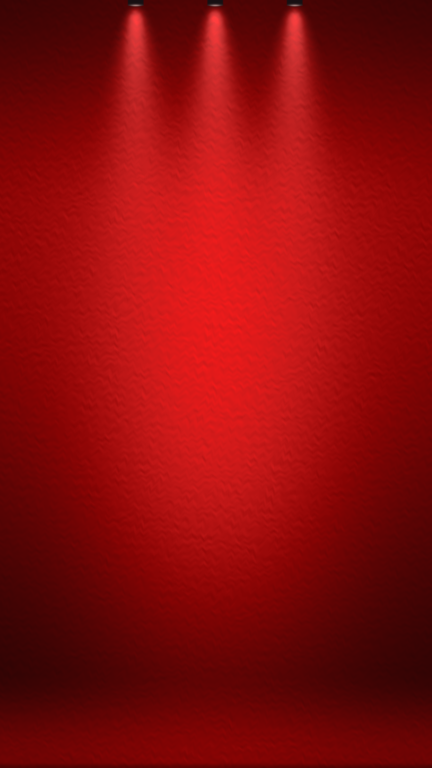
Give the GLSL for this background, as a WebGL 1 fragment shader.

```glsl
precision highp float;
// Red embossed wall lit by three ceiling spotlights, with a faint glow on the floor.
uniform vec2 u_resolution;

// Lengths are in canvas heights; x is measured from the centre line.
const float LAMP_SPACING = 0.1035;
const float LAMP_CENTER = -0.001;
const vec2 LAMP_HALF_SIZE = vec2(0.0102, 0.0085);
const vec3 LAMP_COLOR = vec3(0.09, 0.06, 0.07);
const vec3 RIM_COLOR = vec3(0.60, 0.46, 0.45);

const float WALL_LOW = 0.17;
const float WALL_HIGH = 0.53;
const float CEILING_SHADE = 0.31;
const float FLOOR_GLOW = 0.25;

const float POOL_STRENGTH = 0.45;
const float POOL_HEIGHT = 0.42;
const float POOL_SIGMA = 0.13;
const float POOL_REACH_DOWN = 0.33;
const float POOL_REACH_UP = 0.45;

const float BEAM_STRENGTH = 0.66;
const float BEAM_FALLOFF = 0.10;
const float HALO_STRENGTH = 0.15;

const float GRAIN_SCALE = 125.0;
const float GRAIN_STRENGTH = 0.11;

vec2 hashGradient(vec2 cell) {
    vec2 k = vec2(dot(cell, vec2(127.1, 311.7)), dot(cell, vec2(269.5, 183.3)));
    return 2.0 * fract(sin(k) * 43758.5) - 1.0;
}

float gradientNoise(vec2 p) {
    vec2 i = floor(p);
    vec2 f = p - i;
    vec2 w = f * f * f * (f * (f * 6.0 - 15.0) + 10.0);
    vec2 e = vec2(1.0, 0.0);
    float a = dot(hashGradient(i), f);
    float b = dot(hashGradient(i + e), f - e);
    float c = dot(hashGradient(i + e.yx), f - e.yx);
    float d = dot(hashGradient(i + 1.0), f - 1.0);
    return mix(mix(a, b, w.x), mix(c, d, w.x), w.y);
}

// Height of the embossing: uneven rows folded into small zigzags.
float embossHeight(vec2 p) {
    vec2 q = p * GRAIN_SCALE;
    float drift = gradientNoise(q * 0.25);
    q.y += 1.1 * abs(fract(q.x * 0.7 + drift) - 0.5) + drift;
    return gradientNoise(q * vec2(0.8, 1.15));
}

// Relief lit from above, as a signed shade.
float embossShade(vec2 p) {
    vec2 lightStep = vec2(0.15, 0.4) / GRAIN_SCALE;
    return embossHeight(p) - embossHeight(p + lightStep);
}

float wallLight(vec2 p) {
    float wall = mix(WALL_LOW, WALL_HIGH, smoothstep(0.06, 0.72, p.y));
    wall -= CEILING_SHADE * smoothstep(0.72, 1.02, p.y);
    wall += FLOOR_GLOW * (1.0 - smoothstep(0.015, 0.13, p.y));

    float rise = p.y - POOL_HEIGHT;
    float reach = rise > 0.0 ? POOL_REACH_UP : POOL_REACH_DOWN;
    vec2 pool = vec2(p.x / POOL_SIGMA * 0.707, rise / reach);
    wall += POOL_STRENGTH * exp(-dot(pool, pool));
    return wall * mix(0.7, 1.0, smoothstep(0.0, 0.008, p.y));
}

// Bright core and soft outer cone; x is the offset from the lamp axis.
float beamLight(float x, float depth) {
    float spread = 0.008 + 0.3 * depth / (1.0 + 3.0 * depth);
    float r = x / spread;
    float core = BEAM_STRENGTH * exp(-1.8 * r * r - depth / BEAM_FALLOFF);
    float halo = HALO_STRENGTH * (1.0 - smoothstep(0.3, 1.6, abs(r)));
    halo *= exp(-depth / (1.4 * BEAM_FALLOFF));
    return (core + halo) * smoothstep(0.0, 0.02, depth);
}

// Deep red in shade, scarlet in light.
vec3 redTone(float light, float beam) {
    float warmth = 0.015 + 0.085 * smoothstep(0.5, 0.84, light);
    return vec3(light, vec2(warmth + 0.22 * beam));
}

void main() {
    vec2 p = (gl_FragCoord.xy - vec2(0.5 * u_resolution.x, 0.0)) / u_resolution.y;
    float pixel = 1.0 / u_resolution.y;
    float depth = 1.0 - p.y;

    // Spotlights and the coverage of their housings
    float beam = 0.0;
    float housing = 0.0;
    float rim = 0.0;
    for (int i = -1; i <= 1; i++) {
        float x = p.x - LAMP_CENTER - float(i) * LAMP_SPACING;
        beam += beamLight(x, max(depth - 0.005, 0.0));
        float curve = LAMP_HALF_SIZE.y - 14.0 * x * x;
        float edge = max(abs(x) - LAMP_HALF_SIZE.x, depth - curve);
        housing = max(housing, 1.0 - smoothstep(-pixel, pixel, edge));
        vec2 lens = vec2(x / 0.0075, (depth - 0.0073) / 0.0018);
        rim = max(rim, exp(-dot(lens, lens)));
    }

    // Wall with embossed grain
    float light = wallLight(p) + beam;
    light *= 1.0 + GRAIN_STRENGTH * embossShade(p);
    vec3 color = redTone(light, beam);

    // Lamp housings
    color = mix(color, mix(LAMP_COLOR, RIM_COLOR, rim), housing);
    gl_FragColor = vec4(clamp(color, 0.0, 1.0), 1.0);
}
```
